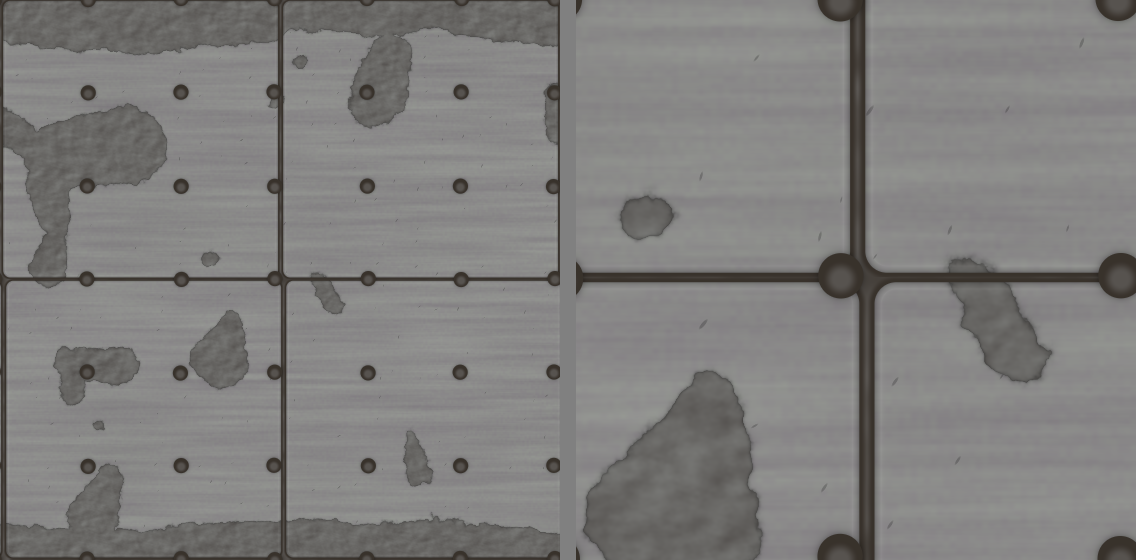
Left, the full canvas; right, a detail of the centre.
Give the GLSL for this texture, as a Shadertoy shader.

```glsl
const vec3 COOL_CEMENT = vec3(0.53, 0.515, 0.53);
const vec3 WARM_CEMENT = vec3(0.55, 0.56, 0.54);
const vec3 ROUGH_DARK = vec3(0.36, 0.35, 0.34);
const vec3 ROUGH_LIGHT = vec3(0.46, 0.46, 0.45);
const vec3 GROOVE_DARK = vec3(0.22, 0.195, 0.17);
const vec3 GROOVE_LIGHT = vec3(0.34, 0.325, 0.31);

float hash(vec2 p) {
    vec3 q = fract(p.xyx * 0.1031);
    q += dot(q, q.yzx + 33.33);
    return fract((q.x + q.y) * q.z);
}

float noise(vec2 p) {
    vec2 i = floor(p), f = fract(p);
    f = f * f * (3.0 - 2.0 * f);
    vec2 e = vec2(1, 0);
    return mix(mix(hash(i), hash(i + e), f.x),
               mix(hash(i + e.yx), hash(i + e.xx), f.x), f.y);
}

float fbm(vec2 p) {
    float sum = 0.0, amp = 0.5;
    for (int i = 0; i < 4; i++) {
        sum += amp * noise(p);
        p = mat2(1.6, 1.2, -1.2, 1.6) * p + 17.3;
        amp *= 0.5;
    }
    return sum;
}

float cover(float d, float px) { return clamp(0.5 - d / px, 0.0, 1.0); }

float roundBox(vec2 p, vec2 halfSize, float r) {
    vec2 q = abs(p) - halfSize + r;
    return length(max(q, 0.0)) + min(max(q.x, q.y), 0.0) - r;
}

// Capsule between two discs given as (x, y, radius)
float taper(vec2 p, vec3 a, vec3 b) {
    vec2 ab = b.xy - a.xy;
    float h = clamp(dot(p - a.xy, ab) / dot(ab, ab), 0.0, 1.0);
    return length(p - a.xy - ab * h) - mix(a.z, b.z, h);
}

// Nearest hashed fleck; stretch flattens it, density is the filled share of cells
float scatter(vec2 p, float cells, float density, float radius, float stretch, float seed) {
    float d = 1.0;
    vec2 home = floor(p * cells);
    for (int y = -1; y <= 1; y++)
    for (int x = -1; x <= 1; x++) {
        vec2 id = home + vec2(x, y);
        vec2 key = id + seed;
        vec2 c = (id + 0.2 + 0.6 * vec2(hash(key + 41.0), hash(key + 83.0))) / cells;
        float a = 0.5 + 0.9 * hash(key + 19.0);
        vec2 q = mat2(cos(a), -sin(a), sin(a), cos(a)) * (p - c);
        float r = radius * mix(0.4, 1.0, hash(key + 7.0));
        if (hash(key) < density) d = min(d, length(q * vec2(1.0, stretch)) - r);
    }
    return d;
}

// Signed distance to the areas where the smooth face has broken off
float scars(vec2 p) {
    vec2 w = p + 0.024 * (vec2(fbm(p * 22.0), fbm(p * 22.0 + 50.0)) - 0.47);
    // Wide scar with an arm and a trailing foot
    float d = taper(w, vec3(0.10, 0.72, 0.055), vec3(0.225, 0.74, 0.071));
    d = min(d, taper(w, vec3(0.0, 0.78, 0.034), vec3(0.06, 0.74, 0.025)));
    d = min(d, taper(w, vec3(0.09, 0.67, 0.042), vec3(0.10, 0.58, 0.020)));
    d = min(d, taper(w, vec3(0.10, 0.58, 0.020), vec3(0.087, 0.52, 0.036)));
    // Drip below the upper band, and the right border
    d = min(d, taper(w, vec3(0.695, 0.905, 0.038), vec3(0.672, 0.825, 0.050)));
    d = min(d, taper(w, vec3(0.995, 0.825, 0.022), vec3(0.995, 0.76, 0.019)));
    // Lower panels: hooked scar, wedge, mound, slivers
    d = min(d, taper(w, vec3(0.12, 0.355, 0.023), vec3(0.21, 0.345, 0.036)));
    d = min(d, taper(w, vec3(0.13, 0.34, 0.022), vec3(0.132, 0.30, 0.019)));
    d = min(d, taper(w, vec3(0.416, 0.44, 0.013), vec3(0.395, 0.36, 0.054)));
    d = min(d, taper(w, vec3(0.198, 0.145, 0.024), vec3(0.17, 0.08, 0.046)));
    d = min(d, taper(w, vec3(0.571, 0.50, 0.012), vec3(0.595, 0.452, 0.015)));
    d = min(d, taper(w, vec3(0.735, 0.22, 0.008), vec3(0.75, 0.155, 0.021)));
    d = min(d, scatter(w, 7.0, 0.13, 0.017, 1.1, 5.0));
    // Bands along the top and bottom
    float ragged = 0.035 * (noise(vec2(p.x * 9.0, 3.0)) - 0.5);
    float topEdge = mix(0.917, 0.935, smoothstep(0.48, 0.52, p.x));
    d = min(d, min(topEdge + ragged - w.y, w.y - 0.062 - ragged));
    return d + 0.012 * (fbm(p * 95.0) - 0.47);
}

vec3 smoothCement(vec2 p, float px) {
    float streak = fbm(p * vec2(5.0, 110.0));
    float grain = noise(p * 260.0);
    vec3 col = mix(COOL_CEMENT, WARM_CEMENT, 0.5 + 0.9 * (streak - 0.47) + 0.5 * (grain - 0.5));
    col += 0.07 * (streak - 0.47) + 0.04 * (fbm(p * 5.0) - 0.47);
    float pit = scatter(p, 26.0, 0.35, 0.0035, 3.5, 60.0);
    return col * (1.0 - 0.2 * cover(pit, px + 0.001));
}

vec3 roughCement(vec2 p) {
    vec2 q = p * vec2(42.0, 58.0);
    float relief = fbm(q) - fbm(q + vec2(-0.22, 0.25));
    return mix(ROUGH_DARK, ROUGH_LIGHT, 0.5 + 1.8 * relief + 0.7 * (fbm(p * 60.0) - 0.47));
}

void mainImage(out vec4 fragColor, in vec2 fragCoord) {
    vec2 p = fragCoord / iResolution.xy;
    float px = 1.0 / iResolution.y;

    // Face and scars, with a dark broken lip
    float scar = scars(p);
    vec3 col = mix(smoothCement(p, px), roughCement(p), cover(scar, px));
    col *= 1.0 - 0.3 * exp(-abs(scar) / 0.0014);

    // Two by two panels; the lower row sits slightly to the right
    vec2 shift = vec2(p.y < 0.5015 ? 0.0065 : 0.001, 0.0015);
    float panel = roundBox(mod(p - shift, 0.5) - 0.25, vec2(0.2455, 0.2472), 0.013);
    col += 0.04 * exp(-abs(panel + 0.004) / 0.0012);
    col *= 1.0 - 0.25 * exp(min(panel, 0.0) / 0.0016);
    float worn = smoothstep(0.001, 0.005, panel) * (0.4 + 0.8 * noise(p * 70.0));
    col = mix(col, mix(GROOVE_DARK, GROOVE_LIGHT, worn), cover(-panel, px));

    // Six by six tie holes, lit from above
    vec2 g = p - vec2(0.1565, 0.0015);
    vec2 id = round(g * 6.0);
    vec2 c = g - id / 6.0 - 0.003 * (vec2(hash(id + 9.0), hash(id + 31.0)) - 0.5);
    float hole = length(c) - 0.0135;
    float bowl = 1.0 - smoothstep(0.004, 0.011, length(c + vec2(0.0, 0.002)));
    col *= 1.0 - 0.22 * exp(-max(hole, 0.0) / 0.002);
    col = mix(col, mix(GROOVE_DARK, GROOVE_LIGHT, bowl), cover(hole, px));

    fragColor = vec4(clamp(col, 0.0, 1.0), 1.0);
}
```
